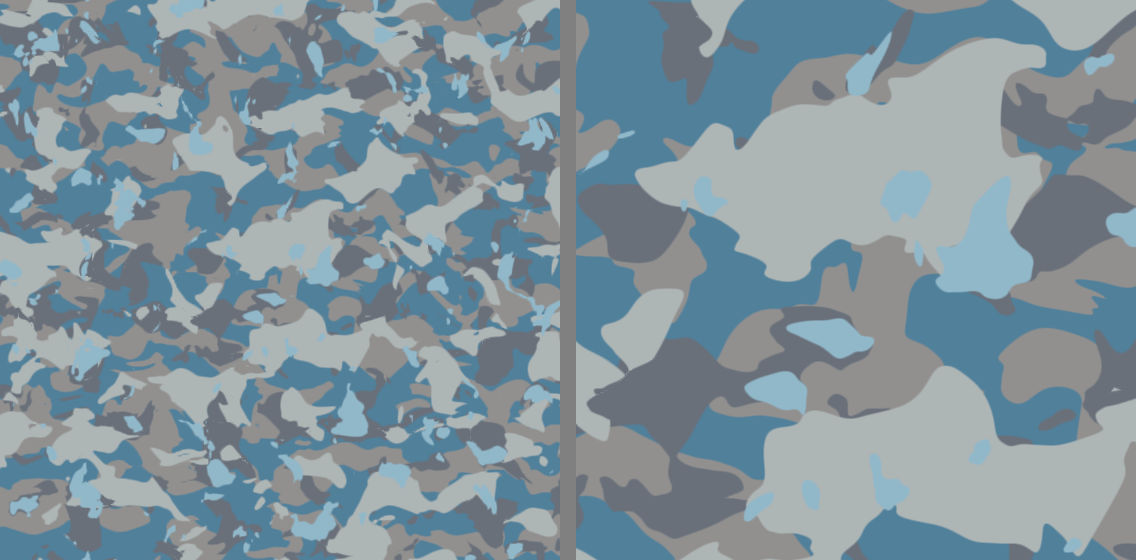
Left, the full canvas; right, a detail of the centre.
A WebGL 2 fragment shader for this pattern:

```glsl
#version 300 es
precision highp float;

uniform vec2 u_resolution;
out vec4 outColor;

// Coverage levels, in standard deviations of each layer's field
#define TAUPE_LEVEL 0.17
#define DARK_LEVEL  0.60
#define LIGHT_LEVEL 0.54
#define PALE_LEVEL  1.52
// Feature frequencies across the canvas
#define TAUPE_FREQ vec2(8.0, 14.0)
#define DARK_FREQ  vec2(12.5, 14.5)
#define LIGHT_FREQ vec2(8.2, 11.5)
#define PALE_FREQ  vec2(17.0, 13.0)
// Outline distortion
#define WARP_FREQ 13.0
#define WARP_AMOUNT 0.05
#define EDGE_SOFTNESS 1.1

const vec3 BLUE  = vec3(0.315, 0.50, 0.605);
const vec3 TAUPE = vec3(0.57, 0.565, 0.56);
const vec3 DARK  = vec3(0.41, 0.44, 0.48);
const vec3 LIGHT = vec3(0.68, 0.71, 0.71);
const vec3 PALE  = vec3(0.57, 0.72, 0.79);

// Pseudo-random unit gradient for a lattice cell
vec2 gradient(vec2 cell) {
    uvec2 c = uvec2(ivec2(cell));
    uint h = (c.x * 73856093u) ^ (c.y * 19349663u);
    h = (h ^ (h >> 15)) * 668265263u;
    h = (h ^ (h >> 13)) * 374761393u;
    h ^= h >> 16;
    float angle = 6.28319 * float(h & 4095u) / 4096.0;
    return vec2(cos(angle), sin(angle));
}

float gradientNoise(vec2 p) {
    vec2 i = floor(p), f = fract(p);
    vec2 u = f * f * f * (f * (f * 6.0 - 15.0) + 10.0);
    vec2 e = vec2(1.0, 0.0);
    float a = dot(gradient(i), f);
    float b = dot(gradient(i + e.xy), f - e.xy);
    float c = dot(gradient(i + e.yx), f - e.yx);
    float d = dot(gradient(i + e.xx), f - e.xx);
    return mix(mix(a, b, u.x), mix(c, d, u.x), u.y);
}

// Warped fractal noise, scaled to unit standard deviation
float patchField(vec2 p, vec2 freq, float seed) {
    vec2 w = p * WARP_FREQ + seed;
    p += WARP_AMOUNT * vec2(gradientNoise(w), gradientNoise(w + 41.7));
    vec2 q = p * freq + seed * vec2(1.7, 2.3);
    float sum = 0.0, power = 0.0, gain = 1.0;
    for (int octave = 0; octave < 3; octave++) {
        sum += gain * gradientNoise(q);
        power += gain * gain;
        gain *= 0.46;
        q = q * 2.1 + 17.3;
    }
    return sum / (0.216 * sqrt(power));
}

// Antialiased coverage of the region above a level
float coverage(float field, float level) {
    float w = EDGE_SOFTNESS * fwidth(field) + 1e-5;
    return smoothstep(level - w, level + w, field);
}

void main() {
    vec2 p = gl_FragCoord.xy / u_resolution.y;

    float taupe = patchField(p, TAUPE_FREQ, 13.1);
    float dark  = patchField(p, DARK_FREQ, 57.4);
    float light = patchField(p, LIGHT_FREQ, 91.8);
    float pale  = patchField(p, PALE_FREQ, 134.6);

    light -= 2.0 * max(dark - 1.5, 0.0);  // dark cores cut into light patches
    pale = 0.86 * pale + 0.5 * dark;      // pale flecks gather around dark ones

    // Stack the layers
    vec3 color = BLUE;
    color = mix(color, TAUPE, coverage(taupe, TAUPE_LEVEL));
    color = mix(color, DARK, coverage(dark, DARK_LEVEL));
    color = mix(color, LIGHT, coverage(light, LIGHT_LEVEL));
    color = mix(color, PALE, coverage(pale, PALE_LEVEL));
    outColor = vec4(color, 1.0);
}
```
